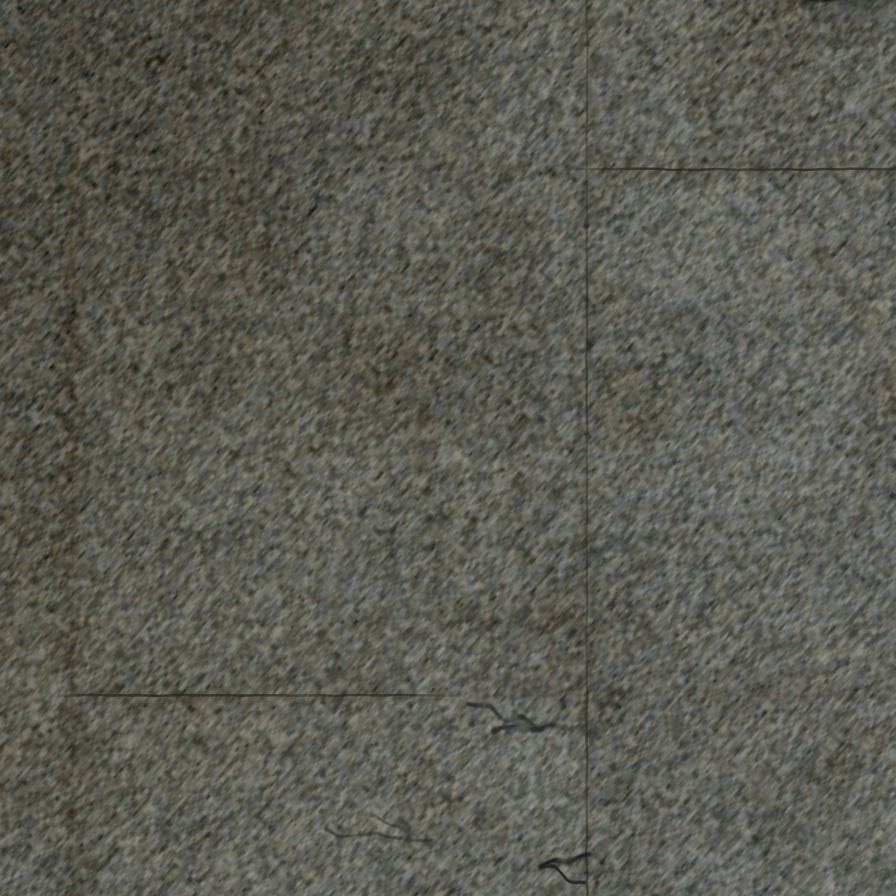
A WebGL 2 fragment shader for this texture:

```glsl
#version 300 es
precision highp float;

uniform vec2 u_resolution;
out vec4 outColor;

// Slab layout
const vec2 SEAM_ORIGIN = vec2(0.081, 0.224);
const vec2 SLAB_PITCH = vec2(0.574, 0.587);
const float SEAM_WIDTH = 0.0011;
const float STAIN_WIDTH = 0.012;

// Stone colours
const vec3 WARM_STONE = vec3(0.352, 0.346, 0.302);
const vec3 COOL_STONE = vec3(0.398, 0.412, 0.390);
const vec3 SEAM_COLOR = vec3(0.170, 0.160, 0.130);
const vec3 RUST_COLOR = vec3(0.270, 0.245, 0.195);
const vec3 SCUFF_COLOR = vec3(0.105, 0.110, 0.100);

// Grain
const float GRAIN_ANGLE = 0.85;
const vec2 GRAIN_SCALE = vec2(115.0, 215.0);
const float GRAIN_CONTRAST = 0.29;
const float TINT_CONTRAST = 0.035;

// Scuffs: start and end of each stroke, then half width and strength
const int SCUFF_COUNT = 7;
const vec4 SCUFFS[SCUFF_COUNT] = vec4[](
    vec4(0.525, 0.215, 0.590, 0.190), vec4(0.550, 0.185, 0.650, 0.186),
    vec4(0.606, 0.033, 0.655, 0.046), vec4(0.606, 0.033, 0.652, 0.014),
    vec4(0.370, 0.070, 0.480, 0.065), vec4(0.410, 0.093, 0.465, 0.070),
    vec4(0.905, 0.998, 0.945, 1.012));
const vec2 SCUFF_STYLE[SCUFF_COUNT] = vec2[](
    vec2(0.004, 0.65), vec2(0.005, 0.75), vec2(0.004, 0.95),
    vec2(0.003, 0.85), vec2(0.003, 0.50), vec2(0.003, 0.40),
    vec2(0.009, 1.60));

float hash(vec2 p) {
    vec3 q = fract(vec3(p.xyx) * 0.1031);
    q += dot(q, q.yzx + 33.33);
    return fract((q.x + q.y) * q.z);
}

float noise(vec2 p) {
    vec2 cell = floor(p), f = fract(p);
    f = f * f * (3.0 - 2.0 * f);
    float low = mix(hash(cell), hash(cell + vec2(1, 0)), f.x);
    float high = mix(hash(cell + vec2(0, 1)), hash(cell + vec2(1, 1)), f.x);
    return mix(low, high, f.y);
}

float fbm(vec2 p) {
    float sum = 0.0, amplitude = 0.5;
    for (int i = 0; i < 4; i++) {
        sum += amplitude * noise(p);
        p = mat2(1.6, 1.2, -1.2, 1.6) * p + 17.3;
        amplitude *= 0.5;
    }
    return sum / 0.9375;
}

float segmentDistance(vec2 p, vec2 a, vec2 b) {
    vec2 along = b - a;
    float t = clamp(dot(p - a, along) / dot(along, along), 0.0, 1.0);
    return length(p - a - along * t);
}

// Short slanted flecks in two sizes, with a few deeper pits
float grain(vec2 p) {
    float c = cos(GRAIN_ANGLE), s = sin(GRAIN_ANGLE);
    vec2 q = mat2(c, -s, s, c) * (p + 2.0) * GRAIN_SCALE;
    float flecks = 0.62 * noise(q) + 0.50 * noise(q * 1.7 + 41.0) - 0.56;
    float pits = smoothstep(0.72, 0.95, noise(q * 0.85 + 90.0));
    return flecks - 0.28 * pits + 0.02;
}

void main() {
    vec2 p = gl_FragCoord.xy / u_resolution;
    float pixel = 1.0 / min(u_resolution.x, u_resolution.y);

    // Uneven light, from warm upper left to cool lower right
    float cloud = fbm(p * 5.0 + 8.0) - 0.5;
    float coolness = 0.40 + 0.75 * (p.x - 0.5) - 0.40 * (p.y - 0.5) + 0.9 * cloud;
    vec3 color = mix(WARM_STONE, COOL_STONE, clamp(coolness, 0.0, 1.0));
    color *= 1.0 - 0.16 * smoothstep(0.75, 0.0, length(p - vec2(0.0, 1.0)));
    color *= 1.0 + 0.20 * (fbm(p * 13.0 + 30.0) - 0.5);

    // Slab tone and brownish patches
    vec2 grid = (p - SEAM_ORIGIN) / SLAB_PITCH;
    color *= 0.985 + 0.03 * hash(floor(grid) + 5.0);
    float patches = smoothstep(0.54, 0.78, fbm(p * 7.0 + 61.0));
    patches += 0.6 * smoothstep(0.10, 0.0, length((p - vec2(0.55, 0.57)) * vec2(1.0, 1.4)));
    color = mix(color, RUST_COLOR, 0.28 * min(patches, 1.0));

    // Seams: crisp on some stretches, faint and stained on others
    vec2 line = round(grid);
    vec2 wobble = vec2(noise(p.yy * 40.0), noise(p.xx * 40.0 + 9.0)) - 0.5;
    vec2 seamDistance = abs((grid - line) * SLAB_PITCH + wobble * 0.0015);
    float lowerRun = smoothstep(0.06, 0.09, p.x) * smoothstep(0.53, 0.43, p.x);
    float upperRun = smoothstep(0.62, 0.68, p.x);
    vec2 crispness = vec2(mix(0.08, 0.50, step(0.5, line.x)),
                          mix(0.06, 0.75, line.y < 0.5 ? lowerRun : upperRun));
    crispness *= 0.6 + 0.6 * noise(p * 18.0);
    vec2 crisp = 1.0 - smoothstep(vec2(SEAM_WIDTH - pixel * 0.5), vec2(SEAM_WIDTH + pixel), seamDistance);
    vec2 stain = exp(-pow(seamDistance / STAIN_WIDTH, vec2(2.0)));
    stain *= vec2(line.x < 0.5 ? 0.42 : 0.10, line.y < 0.5 ? 0.12 : 0.24);
    color = mix(color, RUST_COLOR, max(stain.x, stain.y) * (0.5 + noise(p * 22.0)));

    // Grain with a slight shift of hue
    color += GRAIN_CONTRAST * grain(p);
    float tint = noise(p * 130.0 + 70.0) - 0.5;
    color += TINT_CONTRAST * tint * vec3(1.0, 0.1, -1.0);
    color = mix(color, SEAM_COLOR, max(crisp.x * crispness.x, crisp.y * crispness.y));

    // Ragged dark scuffs
    vec2 warp = vec2(noise(p * 55.0), noise(p * 55.0 + 23.0)) - 0.5;
    float wear = smoothstep(0.15, 0.65, noise(p * vec2(70.0, 120.0) + 12.0));
    float scuff = 0.0;
    for (int i = 0; i < SCUFF_COUNT; i++) {
        float d = segmentDistance(p + warp * 0.013, SCUFFS[i].xy, SCUFFS[i].zw);
        float body = 1.0 - smoothstep(0.2, 1.3, d / SCUFF_STYLE[i].x);
        scuff = max(scuff, body * SCUFF_STYLE[i].y * (0.45 + 0.55 * wear));
    }
    color = mix(color, SCUFF_COLOR, min(scuff, 1.0));
    color *= 1.0 - 0.25 * smoothstep(0.07, 0.0, length(p - vec2(0.96, 1.0)));

    outColor = vec4(clamp(color, 0.0, 1.0), 1.0);
}
```
